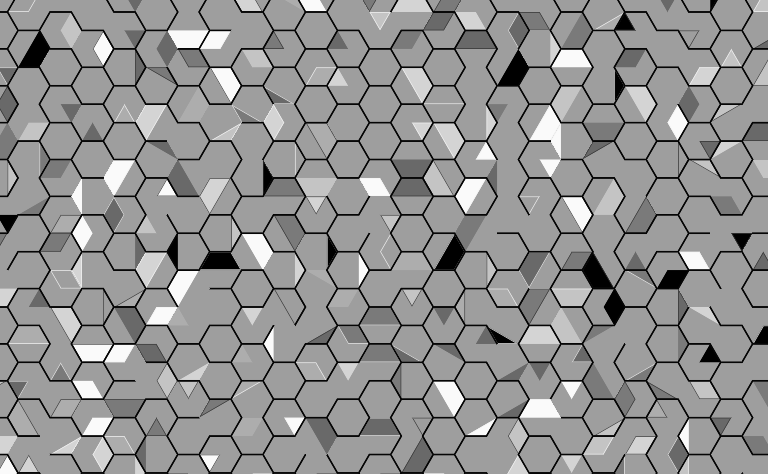
Write a WebGL 1 fragment shader that draws this pattern.

```glsl
precision highp float;

uniform vec2 u_resolution;

// Lengths are fractions of the canvas height
const float APOTHEM = 0.0389;
const float SIDE = APOTHEM * 1.1547005;
const float SIXTH_TURN = 1.0471976;
const float GRID_HALF_WIDTH = 0.0018;
const float TRIM_HALF_WIDTH = 0.0009;
const vec2 GRID_ORIGIN = vec2(0.1280, 0.0022);

const float BASE_GRAY = 0.62;
const float INK = 0.02;

float hash(vec2 cell, float seed) {
  vec2 p = fract((cell + seed * 7.31) * vec2(0.1031, 0.1137));
  p += dot(p, p.yx + 33.33);
  return fract((p.x + p.y) * p.x * 91.7 + p.y * 57.3);
}

vec2 direction(float angle) {
  return vec2(cos(angle), sin(angle));
}

float coverage(float dist, float pixel) {
  return 1.0 - smoothstep(-0.5 * pixel, 0.5 * pixel, dist);
}

// Doubled coordinates: column and row always share parity
vec2 nearestCell(vec2 p, vec2 pitch) {
  vec2 q = p / pitch;
  vec2 even = 2.0 * floor(q * 0.5 + 0.5);
  vec2 odd = 2.0 * floor(q * 0.5) + 1.0;
  float evenDist = length(p - even * pitch);
  float oddDist = length(p - odd * pitch);
  return evenDist < oddDist ? even : odd;
}

float hexagon(vec2 p) {
  p = abs(p);
  return max(dot(p, direction(0.5 * SIXTH_TURN)), p.y) - APOTHEM;
}

// One to three adjoining sixths of the hexagon
float sectorFacet(vec2 p, float sixths) {
  vec2 end = direction(sixths * SIXTH_TURN);
  float wedge = max(-p.y, dot(p, vec2(-end.y, end.x)));
  return max(hexagon(p), wedge);
}

// Corner cut off by a chord between two alternate vertices
float cornerFacet(vec2 p) {
  return max(hexagon(p), 0.5 * SIDE - p.x);
}

float facet(vec2 p, vec2 cell) {
  vec2 axis = direction(floor(hash(cell, 1.0) * 6.0) * SIXTH_TURN);
  p = vec2(dot(p, axis), dot(p, vec2(-axis.y, axis.x)));
  float kind = hash(cell, 2.0);
  if (kind < 0.22) return cornerFacet(p);
  if (kind < 0.50) return sectorFacet(p, 1.0);
  return sectorFacet(p, kind < 0.78 ? 2.0 : 3.0);
}

float facetTone(float pick) {
  if (pick < 0.06) return 0.0;
  if (pick < 0.24) return 0.41;
  if (pick < 0.41) return 0.48;
  if (pick < 0.50) return BASE_GRAY;
  if (pick < 0.58) return 0.68;
  if (pick < 0.70) return 0.77;
  if (pick < 0.83) return 0.83;
  return 0.98;
}

// Distance to the surviving sides; the key is shared by both neighbours
float gridDistance(vec2 p, vec2 cell, vec2 pitch) {
  float nearest = 1.0;
  for (int i = 0; i < 6; i++) {
    vec2 normal = direction((float(i) + 0.5) * SIXTH_TURN);
    vec2 step2 = floor(2.0 * APOTHEM * normal / pitch + 0.5);
    float along = abs(dot(p, vec2(-normal.y, normal.x))) - 0.5 * SIDE;
    float across = dot(p, normal) - APOTHEM;
    float side = length(vec2(max(along, 0.0), across));
    if (hash(2.0 * cell + step2, 5.0) > 0.16) nearest = min(nearest, side);
  }
  return nearest;
}

void main() {
  float pixel = 1.0 / u_resolution.y;
  vec2 pitch = vec2(1.5 * SIDE, APOTHEM);
  vec2 p = gl_FragCoord.xy * pixel - GRID_ORIGIN;
  vec2 cell = nearestCell(p, pitch);
  vec2 local = p - cell * pitch;
  float gray = BASE_GRAY;

  // Facet fill and its optional fine trim
  if (hash(cell, 3.0) < 0.78) {
    float shape = facet(local, cell);
    gray = mix(gray, facetTone(hash(cell, 4.0)), coverage(shape, pixel));
    float trimPick = hash(cell, 6.0);
    float trimTone = trimPick < 0.65 ? 0.95 : 0.2;
    float trim = coverage(abs(shape + TRIM_HALF_WIDTH) - TRIM_HALF_WIDTH, pixel);
    gray = mix(gray, trimTone, trim * 0.75 * step(0.35, trimPick));
  }

  // Broken honeycomb lines
  float grid = gridDistance(local, cell, pitch) - GRID_HALF_WIDTH;
  gray = mix(gray, INK, coverage(grid, pixel));
  gl_FragColor = vec4(vec3(gray), 1.0);
}
```
